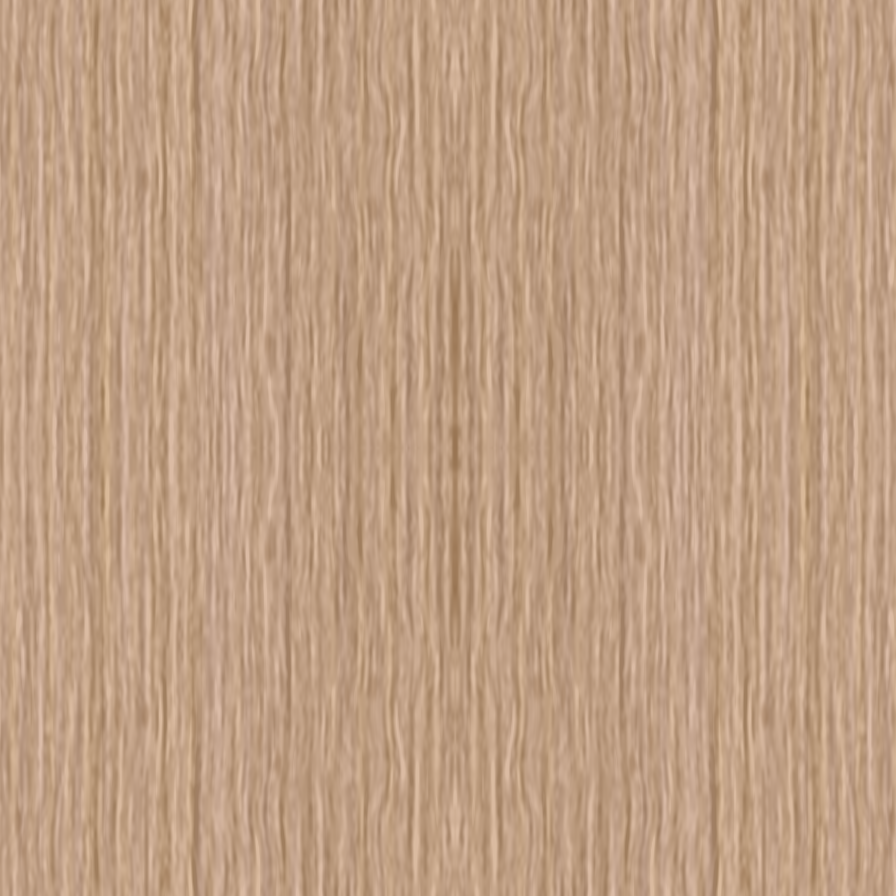
Write a WebGL 2 fragment shader that draws this texture.

```glsl
#version 300 es
precision highp float;
// Pale oak veneer, book-matched: the plane is folded about two centre lines,
// then stretched noise with staggered columns lays down streaks and fibres.
// Thin broken lines and scattered slim ellipses add dark pores.

uniform vec2 u_resolution;
out vec4 fragColor;

const vec2 FOLD_CENTRE = vec2(0.508, 0.5);
const vec3 DARK_WOOD = vec3(0.655, 0.525, 0.410);
const vec3 LIGHT_WOOD = vec3(0.830, 0.705, 0.602);
const vec3 PINK_SHIFT = vec3(0.008, 0.012, 0.070);
const vec3 PORE_COLOUR = vec3(0.56, 0.41, 0.27);

// Grain frequencies: cells across and along the canvas
const vec2 BAND_FREQ = vec2(21.0, 0.7);
const vec2 STREAK_FREQ = vec2(80.0, 1.8);
const vec2 FINE_FREQ = vec2(160.0, 4.5);
const vec2 FIBRE_FREQ = vec2(230.0, 20.0);
const vec2 GRIT_FREQ = vec2(280.0, 85.0);

const float BASE_TONE = 0.55;
const float BAND_WEIGHT = 0.13;
const float STREAK_WEIGHT = 0.22;
const float FINE_WEIGHT = 0.46;
const float FIBRE_WEIGHT = 0.62;
const float GRIT_WEIGHT = 0.42;
const float WARP = 0.003;
const float LEAN = 0.006;
const float PORE_DEPTH = 0.60;
const int PORE_COUNT = 16;

float hash(vec2 p) {
    return fract(sin(dot(p, vec2(127.1, 311.7))) * 43758.5453);
}

// Smooth random values up one column, each column starting at its own height
float column(float id, float y) {
    y += 19.0 * hash(vec2(id, 0.7));
    float cell = floor(y);
    float blend = smoothstep(0.0, 1.0, y - cell);
    return mix(hash(vec2(id, cell)), hash(vec2(id, cell + 1.0)), blend);
}

float noise(vec2 p) {
    float id = floor(p.x);
    float blend = smoothstep(0.0, 1.0, p.x - id);
    return mix(column(id, p.y), column(id + 1.0, p.y), blend);
}

float centred(vec2 p) {
    return noise(p) - 0.5;
}

// Difference of neighbouring columns: fine contrast without broad patches
float contrast(vec2 p) {
    return noise(p) - noise(p + vec2(1.0, 0.0));
}

// Soft slim ellipse: 1 on its axis, 0 outside
float sliver(vec2 p, vec2 radius) {
    return 1.0 - smoothstep(0.25, 1.0, length(p / radius));
}

float grainTone(vec2 p) {
    float tone = BASE_TONE;
    tone += BAND_WEIGHT * centred(p * BAND_FREQ + 11.0);
    tone += STREAK_WEIGHT * contrast(p * STREAK_FREQ + 37.0);
    tone += FINE_WEIGHT * contrast(p * FINE_FREQ + 71.0);

    // Short fibres lean a little, by an amount that drifts over the sheet
    vec2 leaning = p;
    leaning.x += LEAN * centred(p * vec2(24.0, 15.0) + 5.0);
    tone += FIBRE_WEIGHT * contrast(leaning * FIBRE_FREQ + 93.0);
    tone += GRIT_WEIGHT * centred(leaning * GRIT_FREQ + 119.0);

    // Occasional thin dark lines and bright flecks
    float line = noise(p * vec2(130.0, 2.4) + 131.0);
    float fleck = noise(leaning * vec2(190.0, 20.0) + 173.0);
    tone -= 0.26 * smoothstep(0.70, 0.90, line);
    tone += 0.24 * smoothstep(0.74, 0.92, fleck);
    return tone;
}

float pores(vec2 p) {
    // Long seam on the fold
    float shade = 0.9 * sliver(p - vec2(0.0, 0.13), vec2(0.006, 0.10));
    shade = max(shade, 0.7 * sliver(p, vec2(0.0045, 0.24)));
    for (int i = 0; i < PORE_COUNT; i++) {
        float id = float(i);
        vec2 place = 0.5 * vec2(hash(vec2(id, 3.1)), hash(vec2(id, 8.7)));
        float size = hash(vec2(id, 5.3));
        vec2 radius = mix(vec2(0.003, 0.035), vec2(0.007, 0.019), size);
        shade = max(shade, (0.3 + 0.35 * size) * sliver(p - place, radius));
    }
    return shade;
}

void main() {
    vec2 uv = gl_FragCoord.xy / u_resolution;
    vec2 p = abs(uv - FOLD_CENTRE);

    // Gentle sideways drift of the grain, fading out at the fold
    vec2 grain = p;
    float drift = centred(p * vec2(4.0, 5.0)) + 0.35 * centred(p * vec2(13.0, 17.0));
    grain.x += WARP * drift * smoothstep(0.0, 0.06, p.x);

    float tone = grainTone(grain);
    tone += 0.06 * smoothstep(0.38, 0.5, p.x);

    // Hue wanders between yellow and pink from strip to strip
    float pink = 0.32 * centred(grain * vec2(28.0, 1.0) + 211.0)
               + 0.55 * contrast(grain * vec2(95.0, 3.0) + 257.0)
               + 0.15 * sliver(vec2(p.x - 0.22, 0.0), vec2(0.1, 1.0));

    vec3 colour = mix(DARK_WOOD, LIGHT_WOOD, clamp(tone, -0.15, 1.15));
    colour += PINK_SHIFT * pink;
    colour = mix(colour, PORE_COLOUR, PORE_DEPTH * pores(grain));
    fragColor = vec4(colour, 1.0);
}
```
